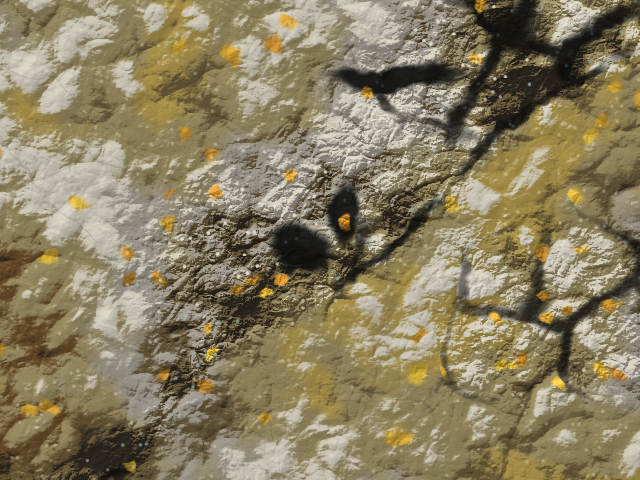
Reproduce this texture procedurally as a WebGL 2 fragment shader.

```glsl
#version 300 es
precision highp float;
// Close view of a broken ore surface: soft slabs around a diagonal fissure
// with sharp rubble, dark hollows, ochre flakes and mineral glints. Layered
// cellular plates give the relief; warped sines give the stains and tones.
#define TONE 0.53
#define TONE_SPREAD 0.17
#define GRAIN_SCALE 11.0
#define GRAIN_TONE 0.80
#define RELIEF 0.075
#define LIGHT_GAIN 0.17
#define STONE_SCALE 5.2
#define GAP_WIDTH 0.26
#define FLAKE_SCALE 25.0
#define FLAKE_SHARE 0.24
#define GLINT_SCALE 75.0

uniform vec2 u_resolution;
out vec4 fragColor;

const mat2 TURN = mat2(0.8, 0.6, -0.6, 0.8);

vec3 hash3(vec2 p) {
  vec3 h = fract(p.xyx * vec3(0.1031, 0.1030, 0.0973));
  h += dot(h, h.yxz + 33.33);
  return fract((h.xxy + h.yzz) * h.zyx);
}

// Nearest distance, gap to the second nearest, random value of the cell.
vec3 cells(vec2 p) {
  vec2 base = floor(p);
  float first = 9.0, second = 9.0, id = 0.0;
  for (int y = -1; y <= 1; y++)
    for (int x = -1; x <= 1; x++) {
      vec2 site = base + vec2(x, y);
      vec3 h = hash3(site);
      float d = length(site + h.xy - p);
      if (d < first) { second = first; first = d; id = h.z; }
      else second = min(second, d);
    }
  return vec3(first, second - first, id);
}

// Layered warped sines, about -0.9 to 0.9.
float waves(vec2 p) {
  float sum = 0.0, amp = 0.55;
  for (int i = 0; i < 5; i++) {
    sum += amp * sin(p.x + 1.4 * sin(p.y * 0.9 + float(i)));
    p = TURN * p * 1.9 + 1.7;
    amp *= 0.6;
  }
  return sum;
}

// Angular plates at five sizes; low focus softens edges and fine layers.
float grain(vec2 p, float focus) {
  float sum = 0.0, amp = 0.5;
  vec2 q = p * GRAIN_SCALE;
  for (int i = 0; i < 5; i++) {
    vec3 c = cells(q + 0.22 * sin(q.yx * 2.3));
    float plate = (c.z - 0.5) * smoothstep(0.0, mix(0.9, 0.25, focus), c.y);
    float keep = mix(exp2(-0.7 * float(i)), 1.0, focus);
    sum += amp * keep * (plate + 0.5 * (0.3 - c.x * c.x));
    q = TURN * q * 2.0 + 7.0;
    amp *= 0.58;
  }
  return sum;
}

float hollow(vec2 p, vec2 center, vec2 size) {
  return 1.0 - smoothstep(0.65, 1.15, length((p - center) / size));
}

void main() {
  vec2 p = gl_FragCoord.xy / u_resolution.y;
  vec2 warped = p + 0.016 * vec2(waves(p * 17.0), waves(p * 17.0 + 40.0));

  // Fissure frame: along and across the diagonal.
  vec2 rel = warped - vec2(0.66, 0.40);
  float along = dot(rel, vec2(0.77, 0.64));
  float across = dot(rel, vec2(-0.64, 0.77)) + 0.025 * sin(along * 9.0);
  float rubble = smoothstep(-0.06, 0.02, across) * (1.0 - smoothstep(0.16, 0.40, across))
               * smoothstep(-0.42, -0.1, along);
  float vein = exp(-pow((across - 0.02) / 0.045, 2.0));
  float nodules = smoothstep(0.85, 1.0, p.x) * smoothstep(0.12, 0.25, p.y)
                * (1.0 - smoothstep(0.45, 0.6, p.y));
  float focus = clamp(0.12 + rubble + 0.7 * vein + 0.6 * nodules, 0.0, 1.0);

  // Relief and slanting light from the upper left.
  float e = 0.0025;
  float h = grain(p, focus);
  vec2 slope = vec2(grain(p + vec2(e, 0), focus), grain(p + vec2(0, e), focus)) - h;
  float tilt = -dot(slope / e, vec2(-0.5, 0.85)) * RELIEF;
  float light = tilt / sqrt(1.0 + tilt * tilt);

  // Stones, shadowed gaps and hollows.
  vec3 stone = cells(warped * STONE_SCALE + 3.0);
  float open = clamp(rubble + 0.75 * nodules + 0.1, 0.0, 1.0)
             * smoothstep(-0.5, 0.6, waves(p * 5.0 + 9.0));
  float width = GAP_WIDTH * open + 0.001;
  float gap = open * (1.0 - smoothstep(width * 0.2, width, stone.y));
  gap = max(gap, hollow(warped, vec2(0.62, 0.48), vec2(0.075, 0.06)));
  gap = max(gap, hollow(warped, vec2(0.72, 0.56), vec2(0.04, 0.06)));
  gap = max(gap, hollow(warped, vec2(0.82, 0.84), vec2(0.15, 0.025)));
  float crack = 1.0 - smoothstep(0.003, 0.016, abs(across + 0.012));
  gap = max(gap, crack * smoothstep(-0.3, 0.3, waves(p * 8.0)) * 0.9);

  // Tone from broad patches, plates, light and stone shade.
  float paleSlab = hollow(p, vec2(0.12, 0.78), vec2(0.32, 0.3));
  float rust = hollow(warped, vec2(0.02, 0.28), vec2(0.2, 0.28));
  float tone = TONE + TONE_SPREAD * waves(p * 7.0 + 2.0) + GRAIN_TONE * h
             + LIGHT_GAIN * light + 0.12 * paleSlab - 0.17 * rust
             + rubble * 0.16 * (stone.z - 0.5) - 0.17 * vein;

  // Stains choose grey, olive or gold for the middle tones.
  float streak = exp(-pow((warped.x - 0.36) / 0.09, 2.0)) * smoothstep(0.3, 0.6, p.y);
  float stain = 0.08 + 0.55 * waves(p * 5.0 + 21.0) + 0.3 * h + 0.45 * streak
              - 0.25 * rubble - 0.2 * paleSlab;
  vec3 middle = mix(vec3(0.60, 0.58, 0.54), vec3(0.57, 0.52, 0.36), smoothstep(-0.35, 0.0, stain));
  middle = mix(middle, vec3(0.65, 0.56, 0.28), smoothstep(0.25, 0.5, stain));
  vec3 brown = mix(vec3(0.40, 0.34, 0.22), vec3(0.40, 0.27, 0.13), 0.7 * rust);
  vec3 color = mix(vec3(0.17, 0.15, 0.12), brown, smoothstep(0.18, 0.34, tone));
  color = mix(color, middle, smoothstep(0.36, 0.50, tone));
  color = mix(color, vec3(0.77, 0.75, 0.69), smoothstep(0.60, 0.73, tone));
  color *= 0.96 + 0.16 * light + 0.25 * max(tone - 0.75, 0.0);
  color = mix(color, vec3(0.055, 0.055, 0.05) + 0.05 * max(h, 0.0), gap * 0.94);

  // Ochre flakes clustered beside the fissure.
  vec3 flake = cells(warped * FLAKE_SCALE);
  float cluster = clamp(rubble * smoothstep(0.1, -0.3, along) + 0.3 * nodules + 0.12, 0.0, 1.0);
  float flakeMask = step(1.0 - FLAKE_SHARE * cluster, flake.z)
                  * (1.0 - smoothstep(0.25, mix(0.7, 0.42, focus), flake.x))
                  * smoothstep(0.0, 0.12, flake.y);
  vec3 ochre = mix(vec3(0.74, 0.48, 0.13), vec3(0.90, 0.76, 0.22), fract(flake.z * 57.0));
  color = mix(color, ochre * (0.9 + 0.35 * light + 0.5 * h), 0.88 * flakeMask);

  // Pale glints and bluish metallic specks.
  vec3 glint = cells(p * GLINT_SCALE);
  float speck = (1.0 - smoothstep(0.12, 0.42, glint.x)) * step(0.94, glint.z) * (0.25 + 0.65 * focus);
  vec3 sheen = mix(vec3(0.92, 0.90, 0.83), vec3(0.28, 0.42, 0.47), max(gap, 0.6 * vein));
  color = mix(color, sheen, speck * (1.0 - 0.6 * gap));
  fragColor = vec4(clamp(color, 0.0, 1.0), 1.0);
}
```
